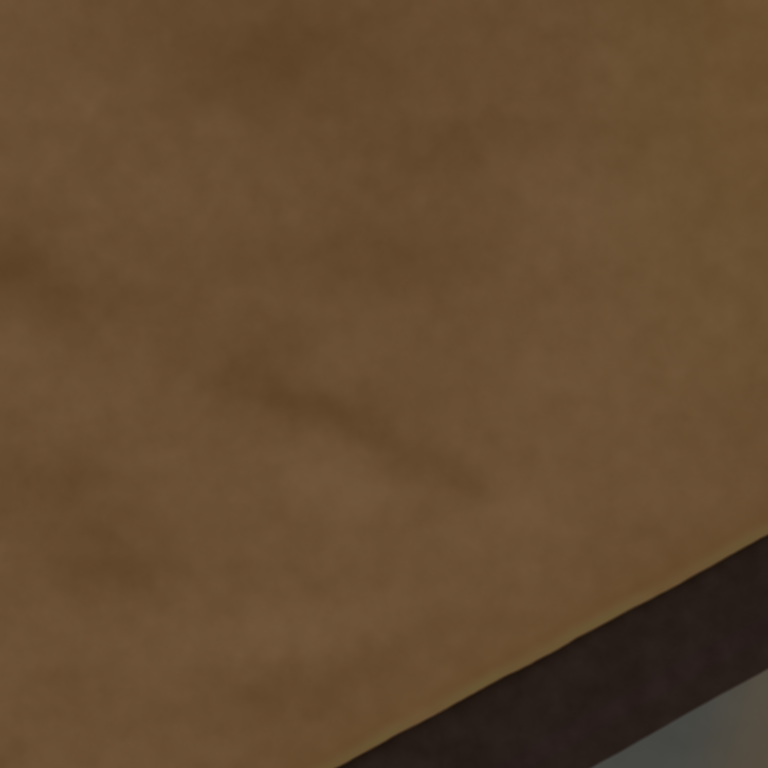
Give the GLSL for this texture, as a WebGL 2 fragment shader.

```glsl
#version 300 es
precision highp float;
// Worn brown suede with soft creases, bordered by a dark diagonal trim over a grey corner.

uniform vec2 u_resolution;
out vec4 fragColor;

const vec3 UMBER = vec3(0.345, 0.243, 0.135);
const vec3 TAN = vec3(0.438, 0.334, 0.226);
const vec3 OLIVE = vec3(0.400, 0.335, 0.200);
const vec3 TRIM = vec3(0.152, 0.114, 0.098);
const vec3 TRIM_SHADOW = vec3(0.105, 0.070, 0.045);
const vec3 PLUM = vec3(0.165, 0.115, 0.115);
const vec3 GREY = vec3(0.275, 0.278, 0.262);
const vec3 WARM_GREY = vec3(0.335, 0.300, 0.250);

float hash(vec2 p) {
  vec3 q = fract(vec3(p.xyx) * 0.1031);
  q += dot(q, q.yzx + 33.33);
  return fract((q.x + q.y) * q.z);
}

float noise(vec2 p) {
  vec2 i = floor(p), f = fract(p);
  f = f * f * (3.0 - 2.0 * f);
  return mix(mix(hash(i), hash(i + vec2(1, 0)), f.x),
             mix(hash(i + vec2(0, 1)), hash(i + vec2(1, 1)), f.x), f.y);
}

// Fractal noise centred on zero
float fbm(vec2 p) {
  float sum = 0.0, amp = 0.5;
  for (int i = 0; i < 5; i++) {
    sum += amp * (noise(p) - 0.5);
    p = mat2(1.6, 1.2, -1.2, 1.6) * p + 7.3;
    amp *= 0.55;
  }
  return sum;
}

// Soft elliptical patch, tilted by an angle in radians
float patchAt(vec2 p, vec2 center, vec2 radius, float angle) {
  float c = cos(angle), s = sin(angle);
  vec2 d = mat2(c, -s, s, c) * (p - center) / radius;
  return exp(-dot(d, d));
}

// Soft stroke between two points
float stroke(vec2 p, vec2 a, vec2 b, float width) {
  vec2 ab = b - a;
  float t = clamp(dot(p - a, ab) / dot(ab, ab), 0.0, 1.0);
  float d = length(p - a - ab * t) / width;
  return exp(-d * d);
}

// Signed distance above a line given by a point and a slope
float aboveLine(vec2 p, vec2 point, float slope) {
  return (p.y - point.y - slope * (p.x - point.x)) / sqrt(1.0 + slope * slope);
}

// Lightness of the suede, from 0 (umber) to 1 (tan)
float suedeTone(vec2 p) {
  vec2 q = p + 0.06 * vec2(fbm(p * 12.0), fbm(p * 12.0 + 31.0));
  float tone = 0.70;
  // Dark stains
  tone -= 0.38 * patchAt(q, vec2(0.36, 0.93), vec2(0.23, 0.10), -0.1);
  tone -= 0.24 * patchAt(q, vec2(0.60, 0.81), vec2(0.13, 0.04), 0.3);
  tone -= 0.30 * patchAt(q, vec2(0.49, 0.66), vec2(0.16, 0.06), -0.1);
  tone -= 0.42 * patchAt(q, vec2(0.00, 0.655), vec2(0.09, 0.05), -0.4);
  tone -= 0.26 * patchAt(q, vec2(0.05, 0.36), vec2(0.12, 0.06), -0.3);
  tone -= 0.22 * patchAt(q, vec2(0.13, 0.26), vec2(0.08, 0.04), 0.2);
  tone -= 0.28 * patchAt(q, vec2(0.38, 0.10), vec2(0.13, 0.04), 0.25);
  // Diagonal crease
  tone -= 0.20 * stroke(q, vec2(0.08, 0.64), vec2(0.36, 0.53), 0.06);
  tone -= 0.24 * stroke(q, vec2(0.31, 0.52), vec2(0.49, 0.445), 0.026);
  tone -= 0.20 * stroke(q, vec2(0.42, 0.46), vec2(0.62, 0.365), 0.027);
  // Rubbed highlights
  tone += 0.14 * patchAt(q, vec2(0.07, 0.89), vec2(0.11, 0.12), 0.0);
  tone += 0.12 * patchAt(q, vec2(0.15, 0.47), vec2(0.16, 0.06), -0.3);
  tone += 0.18 * patchAt(q, vec2(0.44, 0.37), vec2(0.14, 0.05), -0.45);
  tone += 0.20 * patchAt(q, vec2(0.70, 0.33), vec2(0.09, 0.04), -0.1);
  tone += 0.22 * patchAt(q, vec2(0.42, 0.19), vec2(0.18, 0.03), 0.2);
  tone += 0.08 * patchAt(q, vec2(0.80, 0.65), vec2(0.20, 0.20), 0.0);
  // Mottling and nap
  return tone + 0.32 * fbm(p * 11.0) + 0.34 * fbm(p * 42.0);
}

void main() {
  vec2 p = gl_FragCoord.xy / u_resolution;
  float soft = 0.003;
  float trimTop = aboveLine(p, vec2(0.436, 0.0), 0.537) + 0.005 * fbm(p * 14.0);
  float trimBottom = aboveLine(p, vec2(0.768, 0.0), 0.56) + 0.004 * fbm(p * 10.0);

  // Suede, yellower near the upper right and along its rim
  vec3 suede = mix(UMBER, TAN, suedeTone(p));
  suede += vec3(0.0, 0.003, -0.012) * smoothstep(0.7, 1.0, p.x) * smoothstep(0.3, 0.9, p.y);
  suede = mix(suede, UMBER * 1.08, 0.35 * exp(-abs(trimTop - 0.022) / 0.018));
  float rimWear = 0.25 + 0.7 * noise(p * 16.0);
  suede = mix(suede, OLIVE, rimWear * exp(-pow((trimTop - 0.006) / 0.007, 2.0)));

  // Trim with a shaded upper rim and a faint seam
  vec3 trim = mix(TRIM, TRIM_SHADOW, exp(-max(-trimTop, 0.0) / 0.008));
  trim = mix(trim, PLUM, 0.6 * exp(-pow((trimBottom - 0.050) / 0.010, 2.0)));
  trim += 0.04 * fbm(p * 40.0);

  // Grey corner
  vec3 corner = mix(GREY, WARM_GREY, smoothstep(0.86, 1.0, p.x - 0.3 * p.y));
  corner += 0.02 * fbm(p * 25.0);

  vec3 color = mix(corner, trim, smoothstep(-soft, soft, trimBottom));
  color = mix(color, suede, smoothstep(-soft, soft, trimTop));
  fragColor = vec4(color, 1.0);
}
```
